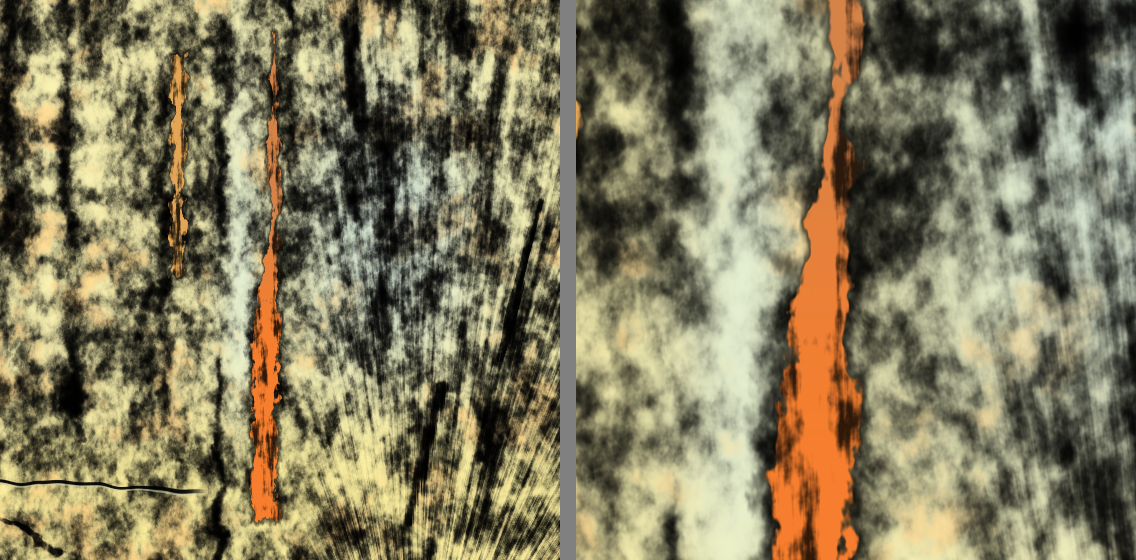
Left, the full canvas; right, a detail of the centre.
Give the GLSL for this texture, as a WebGL 1 fragment shader.

```glsl
precision highp float;
// Weathered, peeling wall: blotchy grime over vertical boards, fanned brush
// strokes on the right, two rust-orange strips and a thin crack.
// Layered value noise plus soft columns gives a tone, which is then tinted.
uniform vec2 u_resolution;

float hash(vec2 p) {
  vec3 q = fract(vec3(p.xyx) * 0.1031);
  q += dot(q, q.yzx + 33.33);
  return fract((q.x + q.y) * q.z);
}

float noise(vec2 p) {
  vec2 i = floor(p), f = fract(p);
  f = f * f * (3.0 - 2.0 * f);
  return mix(mix(hash(i), hash(i + vec2(1.0, 0.0)), f.x),
             mix(hash(i + vec2(0.0, 1.0)), hash(i + 1.0), f.x), f.y);
}

// Layered noise, centred on zero.
float fbm(vec2 p) {
  float sum = 0.0, amp = 1.0;
  for (int i = 0; i < 4; i++) {
    sum += amp * (noise(p) - 0.5);
    p = mat2(0.98, 0.2, -0.2, 0.98) * p * 2.03 + 17.3;
    amp *= 0.58;
  }
  return sum;
}

// Soft vertical band between two heights.
float column(vec2 p, float x, float width, float low, float high) {
  float d = (p.x - x) / width;
  return exp(-d * d) * smoothstep(low - 0.03, low + 0.03, p.y)
       * (1.0 - smoothstep(high - 0.03, high + 0.03, p.y));
}

float blob(vec2 p, vec2 centre, vec2 size) {
  vec2 d = (p - centre) / size;
  return exp(-dot(d, d));
}

float gash(vec2 p, vec2 a, vec2 b, float width) {
  vec2 ab = b - a;
  float h = clamp(dot(p - a, ab) / dot(ab, ab), 0.0, 1.0);
  return 1.0 - smoothstep(width * 0.3, width, length(p - a - ab * h));
}

// Dark seams and pale ridges of the boards.
float boards(vec2 p) {
  float dark = 0.5 * column(p, 0.015, 0.024, 0.55, 1.1)
    + 0.6 * column(p, 0.13 - 0.04 * (p.y - 0.5), 0.013, 0.2, 1.1)
    + 0.5 * column(p, 0.293, 0.010, 0.28, 0.9)
    + 0.55 * column(p, 0.395, 0.017, 0.58, 0.95)
    + 0.7 * column(p, 0.392, 0.006, -0.1, 0.38)
    + 0.4 * column(p, 0.518, 0.010, 0.55, 1.1)
    + 0.45 * column(p, 0.64, 0.022, 0.6, 1.1)
    + 0.35 * column(p, 0.80, 0.028, 0.72, 1.1)
    + 0.4 * column(p, 0.865, 0.018, 0.06, 0.28);
  float pale = 0.4 * column(p, 0.425, 0.017, 0.5, 0.83)
    + 0.35 * column(p, 0.43, 0.012, 0.2, 0.5)
    + 0.35 * column(p, 0.535, 0.02, 0.3, 0.48);
  float rungs = 0.5 + 0.5 * sin(p.y * 105.0);
  pale += rungs * (0.45 * column(p, 0.085, 0.03, 0.25, 0.9)
                 + 0.5 * column(p, 0.172, 0.024, 0.24, 0.86));
  return pale - dark;
}

// Ragged strip: x is coverage, y is the shadow around it.
vec2 strip(vec2 p, float x, float halfWidth, float low, float high) {
  float rag = 0.016 * fbm(p * vec2(60.0, 35.0));
  float d = max(abs(p.x - x) - halfWidth, max(low - p.y, p.y - high)) + rag;
  return 1.0 - vec2(smoothstep(-0.002, 0.002, d), smoothstep(0.0, 0.012, d));
}

void main() {
  vec2 p = gl_FragCoord.xy / u_resolution;
  vec2 warp = vec2(fbm(p * 22.0), fbm(p * 22.0 + 40.0));
  vec2 q = p + 0.016 * warp;

  // Grime and brush strokes, the strokes fanning out upward.
  float blots = fbm(q * vec2(24.0, 17.0));
  float grit = fbm(p * vec2(85.0, 65.0) + 9.0);
  float fan = (p.x - 0.74) / (p.y + 0.35);
  float strokes = fbm(vec2(fan * 75.0, p.y * 7.0) + 3.0);
  float grain = fbm(vec2(q.x * 60.0, p.y * 8.0) + 70.0);
  float brushed = smoothstep(0.5, 0.65, p.x);
  float tone = 0.06 + 0.75 * blots + 0.5 * grit
             + mix(0.3 * grain, 0.6 * strokes, brushed) + boards(q);
  tone -= 0.4 * blob(q, vec2(0.21, 0.38), vec2(0.07, 0.06))
        + 0.4 * blob(q, vec2(0.11, 0.28), vec2(0.05, 0.08))
        + 0.25 * blob(q, vec2(0.72, 0.55), vec2(0.10, 0.20));
  vec2 s = p + vec2(0.012 * strokes, 0.0);
  tone -= 0.7 * gash(s, vec2(0.79, 0.31), vec2(0.73, 0.07), 0.013)
        + 0.6 * gash(s, vec2(0.965, 0.64), vec2(0.89, 0.36), 0.008)
        + 0.6 * gash(q, vec2(0.0, 0.08), vec2(0.11, 0.01), 0.009);
  float light = 1.0 / (1.0 + exp(-4.8 * tone));

  // Cream paint, cooler among the strokes and warmer in stains.
  float cool = blob(p, vec2(0.69, 0.6), vec2(0.17, 0.27))
             + 0.6 * blob(p, vec2(0.43, 0.5), vec2(0.04, 0.4));
  float stain = smoothstep(0.05, 0.5, fbm(q * 13.0 + 55.0) + 0.3 * grit);
  float low = 1.0 - smoothstep(0.1, 0.4, p.y);
  vec3 tint = mix(vec3(0.98, 0.95, 0.70), vec3(0.87, 0.94, 0.88), min(cool, 1.0));
  tint = mix(tint, vec3(1.0, 0.93, 0.57), 0.6 * low);
  tint = mix(tint, vec3(1.02, 0.82, 0.52), 0.6 * stain * (1.0 - 0.6 * cool));
  vec3 color = light * tint;

  // Rust strips with dark lengthwise splits.
  float taper = smoothstep(0.38, 0.66, p.y);
  vec2 rust = strip(p, mix(0.473, 0.490, taper), mix(0.022, 0.007, taper), 0.07, 0.945);
  vec2 ochre = strip(p, 0.318, 0.011, 0.51, 0.90);
  float split = fbm(vec2(p.x * 110.0, p.y * 14.0) + 21.0) + 0.5 * grit;
  float wear = smoothstep(-0.65, 0.1, split);
  color *= 1.0 - 0.65 * max(rust.y, ochre.y);
  vec3 orange = mix(vec3(0.92, 0.47, 0.17), vec3(0.80, 0.49, 0.27), taper);
  color = mix(color, orange * (0.2 + 0.85 * wear), rust.x);
  color = mix(color, vec3(0.85, 0.62, 0.32) * (0.2 + 0.85 * wear), ochre.x);

  // Crack with a pale lower lip.
  float d = p.y - 0.141 + 0.05 * p.x - 0.012 * (noise(p * 28.0) - 0.5);
  float reach = 1.0 - smoothstep(0.33, 0.38, p.x);
  color = mix(color, vec3(0.80, 0.80, 0.66), 0.6 * reach * (1.0 - smoothstep(0.001, 0.003, abs(d + 0.004))));
  color *= 1.0 - 0.92 * reach * (1.0 - smoothstep(0.0015, 0.004, abs(d)));
  gl_FragColor = vec4(clamp(color, 0.0, 1.0), 1.0);
}
```
